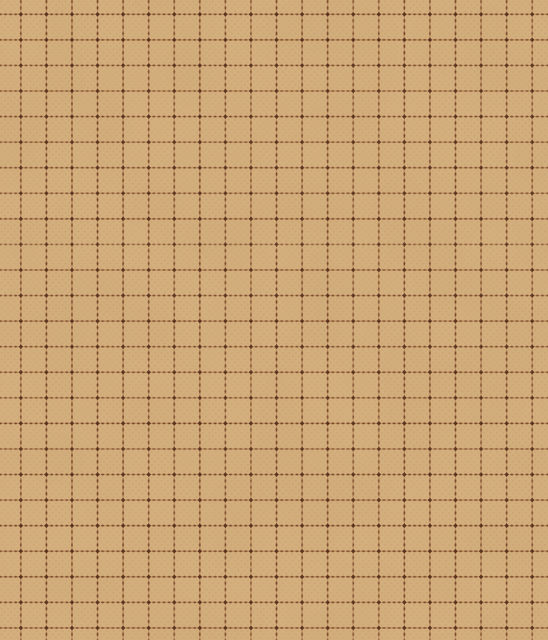
Reproduce this pattern procedurally as a WebGL 1 fragment shader.

```glsl
precision highp float;
// Tan cloth with a square grid of beaded brown stitch lines and faint staggered dots.

uniform vec2 u_resolution;

// Layout: lengths below the pitch are in cells
const float PITCH = 0.03995;               // cell side over canvas height
const vec2 GRID_OFFSET = vec2(0.815, 0.472);
const vec2 BEADS = vec2(5.0, 4.0);         // beads per cell along x and along y
const float BEAD_HALF_WIDTH = 0.034;
const float LINK_HALF_WIDTH = 0.006;
const float KNOT_RADIUS = 0.085;
const float SOFTNESS = 0.058;              // least width of a smoothed edge
const float DOTS_PER_CELL = 4.0;
const float DOT_RADIUS = 0.03;
const float DOT_STRENGTH = 0.32;

// Wear
const float LINE_VARIATION = 0.16;
const float FADED_ROW = 15.0;
const float FADED_STRENGTH = 0.72;
const float CLOTH_MOTTLE = 0.012;

// Colours
const vec3 CLOTH = vec3(0.825, 0.682, 0.490);
const vec3 DOT = vec3(0.735, 0.555, 0.370);
const vec3 LINK = vec3(0.600, 0.360, 0.190);
const vec3 BEAD = vec3(0.450, 0.255, 0.140);
const vec3 KNOT = vec3(0.350, 0.195, 0.125);

float hash(vec2 p) {
  vec3 q = fract(vec3(p.xyx) * 0.1031);
  q += dot(q, q.yzx + 33.33);
  return fract((q.x + q.y) * q.z);
}

float valueNoise(vec2 p) {
  vec2 i = floor(p);
  vec2 f = fract(p);
  f = f * f * (3.0 - 2.0 * f);
  float low = mix(hash(i), hash(i + vec2(1.0, 0.0)), f.x);
  float high = mix(hash(i + vec2(0.0, 1.0)), hash(i + vec2(1.0)), f.x);
  return mix(low, high, f.y);
}

// Share of a filter of the given width that lies inside a band around zero
float bandCoverage(float x, float halfWidth, float width) {
  float right = min(x + 0.5 * width, halfWidth);
  float left = max(x - 0.5 * width, -halfWidth);
  return max(right - left, 0.0) / width;
}

// 1 at the middle of each bead, 0 halfway between two beads
float beadWave(float along, float count) {
  return abs(fract(along * count) - 0.5) * 2.0;
}

vec3 drawLine(vec3 base, float across, float along, float count, float strength, float blur) {
  float wave = beadWave(along, count);
  float halfWidth = mix(LINK_HALF_WIDTH, BEAD_HALF_WIDTH, wave);
  vec3 thread = mix(LINK, BEAD, smoothstep(0.1, 0.8, wave));
  return mix(base, thread, bandCoverage(across, halfWidth, blur) * strength);
}

// Staggered lattice of small round dots
float dotLattice(vec2 p, float blur) {
  vec2 q = p * DOTS_PER_CELL;
  vec2 a = fract(q) - 0.5;
  vec2 b = fract(q + 0.5) - 0.5;
  float d = sqrt(min(dot(a, a), dot(b, b))) / DOTS_PER_CELL;
  return 1.0 - smoothstep(-0.5 * blur, 0.5 * blur, d - DOT_RADIUS);
}

void main() {
  vec2 p = gl_FragCoord.xy / (u_resolution.y * PITCH) - GRID_OFFSET;
  float blur = max(1.0 / (u_resolution.y * PITCH), SOFTNESS);

  // Nearest grid lines and signed distances to them
  vec2 line = floor(p + 0.5);
  vec2 offset = p - line;

  // Cloth and its dots
  vec3 color = CLOTH + CLOTH_MOTTLE * (valueNoise(p * 0.6 + 40.0) - 0.5);
  float dotFade = mix(0.7, 1.2, hash(floor(p) + 60.0));
  color = mix(color, DOT, dotLattice(p, blur) * DOT_STRENGTH * dotFade);

  // Uneven strength from line to line
  float columnStrength = 1.0 - LINE_VARIATION * hash(vec2(line.x + 50.0, 7.0));
  float rowStrength = 1.0 - LINE_VARIATION * hash(vec2(19.0, line.y + 50.0));
  float faded = 1.0 - step(0.5, abs(line.y - FADED_ROW));
  rowStrength *= mix(1.0, FADED_STRENGTH, faded);

  // Beaded lines
  color = drawLine(color, offset.x, p.y, BEADS.y, columnStrength, blur);
  color = drawLine(color, offset.y, p.x, BEADS.x, rowStrength, blur);

  // Diamond knots at the crossings
  float diamond = (abs(offset.x) + abs(offset.y) - KNOT_RADIUS) * 0.7071;
  float knot = 1.0 - smoothstep(-0.5 * blur, 0.5 * blur, diamond);
  color = mix(color, KNOT, knot * rowStrength);

  gl_FragColor = vec4(color, 1.0);
}
```
